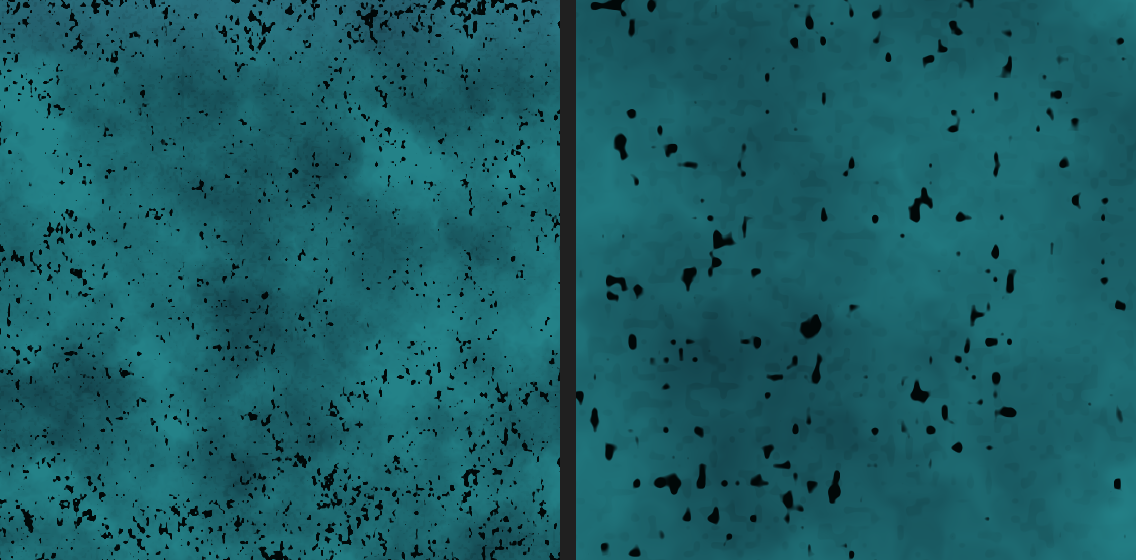
Left: the whole. Right: its middle third, enlarged.
This texture is drawn by a WebGL 1 fragment shader. Its source:

```glsl
precision highp float;

uniform vec2 u_resolution;

const vec3 DEEP_TEAL = vec3(0.070, 0.245, 0.280);
const vec3 BRIGHT_TEAL = vec3(0.140, 0.510, 0.535);
const vec3 HAZE_BLUE = vec3(0.200, 0.450, 0.530);
const vec3 FLECK_BLACK = vec3(0.004, 0.030, 0.032);

float hash(vec2 cell) {
  vec3 q = fract(vec3(cell.xyx) * 0.1031);
  q += dot(q, q.yzx + 33.33);
  return fract((q.x + q.y) * q.z);
}

float valueNoise(vec2 p) {
  vec2 cell = floor(p);
  vec2 f = fract(p);
  vec2 blend = f * f * (3.0 - 2.0 * f);
  float low = mix(hash(cell), hash(cell + vec2(1.0, 0.0)), blend.x);
  float high = mix(hash(cell + vec2(0.0, 1.0)), hash(cell + vec2(1.0, 1.0)), blend.x);
  return mix(low, high, blend.y);
}

// Layered noise, normalised to 0..1
float cloudNoise(vec2 p, float gain) {
  float sum = 0.0;
  float total = 0.0;
  float weight = 1.0;
  for (int octave = 0; octave < 5; octave++) {
    sum += weight * valueNoise(p);
    total += weight;
    weight *= gain;
    p = mat2(1.6, 1.2, -1.2, 1.6) * p + 17.3;
  }
  return sum / total;
}

// Small offset that frays the cloud outlines
vec2 fray(vec2 p, float scale, float amount) {
  vec2 offset = vec2(valueNoise(p * scale), valueNoise(p * scale + 41.7));
  return p + amount * (offset - 0.5);
}

// Fine grain gathered into clusters; raised by a local density
float fleckField(vec2 p, float density) {
  float grain = 0.6 * valueNoise(p * vec2(125.0, 95.0) + 5.0)
              + 0.4 * valueNoise(p * vec2(235.0, 190.0) + 71.0);
  float cluster = valueNoise(p * 24.0 + 13.0) - 0.5;
  float region = valueNoise(p * 7.0 + 29.0) - 0.5;
  return grain + 0.28 * cluster + 0.14 * region + density;
}

float softStep(float threshold, float halfWidth, float value) {
  return smoothstep(threshold - halfWidth, threshold + halfWidth, value);
}

void main() {
  vec2 uv = gl_FragCoord.xy / u_resolution;
  vec2 p = gl_FragCoord.xy / u_resolution.y;

  // Mottled teal ground
  float cloud = cloudNoise(fray(p, 75.0, 0.018) * 7.0 + 3.0, 0.55);
  float shade = clamp(0.59 + 1.7 * (cloud - 0.5), 0.0, 1.0);
  vec3 color = mix(DEEP_TEAL, BRIGHT_TEAL, shade);

  // Bluish haze along the top
  color = mix(color, HAZE_BLUE, 0.5 * smoothstep(0.82, 1.0, uv.y));

  // Faint dark grain, strongest in the shadows
  float speck = softStep(0.72, 0.08, valueNoise(p * 190.0 + 53.0));
  color *= 1.0 - 0.13 * speck * (1.0 - shade);

  // Black flecks, denser toward the top and bottom
  float edge = smoothstep(0.80, 1.0, uv.y) + smoothstep(0.30, 0.0, uv.y);
  float field = fleckField(p, 0.12 * (edge - 0.25));
  float fleck = softStep(0.78, 0.045, field);
  color = mix(color, FLECK_BLACK, fleck);

  gl_FragColor = vec4(color, 1.0);
}
```
